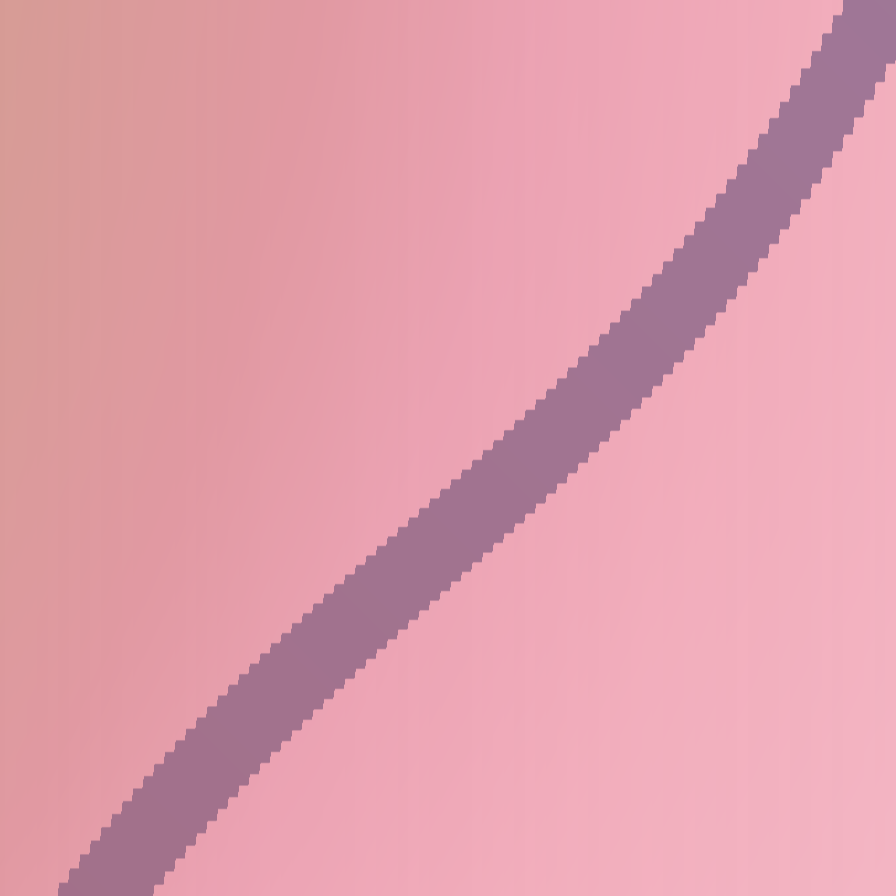
This background is drawn by a three.js fragment shader. Its source:

```glsl
#define COLUMNS 84.5
#define COLUMN_BLEND 0.1
#define EDGE 0.0012
#define BAND_HEIGHT 0.4
#define BAND_HALF 0.057
#define BAND_FLARE 0.1
#define GRAIN 0.004

varying vec2 vUv;

const vec3 TAN = vec3(0.840, 0.610, 0.585);
const vec3 ROSE = vec3(0.882, 0.600, 0.635);
const vec3 PINK = vec3(0.922, 0.636, 0.700);
const vec3 BLUSH = vec3(0.948, 0.680, 0.737);
const vec3 PALE = vec3(0.953, 0.710, 0.765);
const vec3 PLUM = vec3(0.637, 0.440, 0.540);
const vec3 MAUVE = vec3(0.625, 0.465, 0.590);

float hash(float n) {
  n = fract(n * 0.1031);
  n *= n + 33.33;
  return fract(n * (n + n));
}

// Snaps x to column centres, with a narrow ramp between neighbours
float snapColumn(float x) {
  float g = x * COLUMNS;
  float ramp = smoothstep(0.5 - COLUMN_BLEND, 0.5 + COLUMN_BLEND, fract(g));
  return (floor(g) + ramp) / COLUMNS;
}

// Curved sweep from tan at the upper left to pale pink at the lower right
vec3 backdrop(vec2 p) {
  float depth = 1.0 - p.y;
  float s = p.x + 0.15 * depth + 0.22 * depth * depth;
  vec3 color = mix(TAN, ROSE, clamp(s / 0.35, 0.0, 1.0));
  color = mix(color, PINK, clamp((s - 0.35) / 0.25, 0.0, 1.0));
  color = mix(color, BLUSH, clamp((s - 0.60) / 0.35, 0.0, 1.0));
  return mix(color, PALE, clamp((s - 0.95) / 0.40, 0.0, 1.0));
}

// Coverage of the stepped diagonal band
float bandMask(vec2 p) {
  float t = snapColumn(p.x) - 0.5;
  float center = BAND_HEIGHT + t * (0.905 + t * (0.10 + 1.15 * t));
  float halfHeight = BAND_HALF + BAND_FLARE * t * t;
  return 1.0 - smoothstep(-EDGE, EDGE, abs(p.y - center) - halfHeight);
}

void main() {
  vec3 color = backdrop(vUv);

  // Faint vertical streaks
  float streak = hash(floor(vUv.x * COLUMNS + 0.5)) - 0.5;
  color += GRAIN * streak;

  // Band, cooler towards the upper right
  vec3 bandColor = mix(PLUM, MAUVE, 0.5 * (vUv.x + vUv.y));
  color = mix(color, bandColor, bandMask(vUv));

  gl_FragColor = vec4(color, 1.0);
}
```
